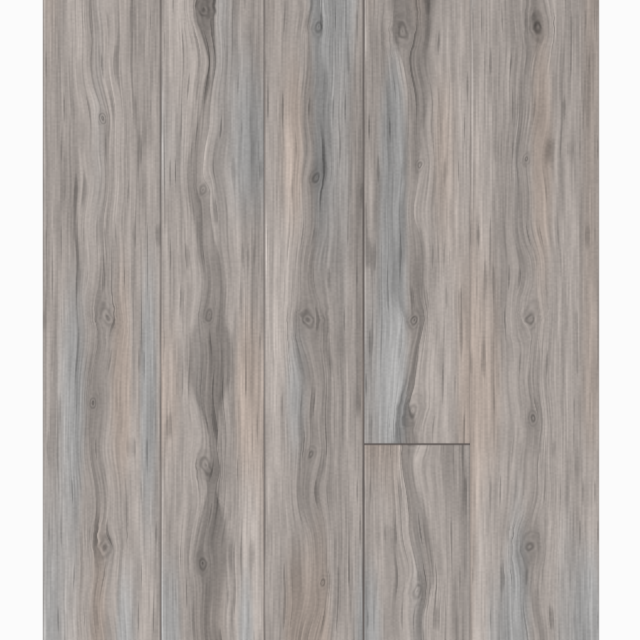
This texture is drawn by a WebGL 2 fragment shader. Its source:

```glsl
#version 300 es
precision highp float;
// Weathered grey wood planks with dark heart figure and knots, between white margins.
uniform vec2 u_resolution;
out vec4 fragColor;

#define BASE_TONE 0.618
#define WOOD_TINT vec3(1.044, 0.995, 0.962)
#define WARM_TINT vec3(1.085, 0.990, 0.925)
#define COOL_TINT vec3(1.005, 1.000, 0.995)
#define MARGIN_COLOR vec3(0.985)
#define SEAM_COLOR vec3(0.37, 0.345, 0.335)
#define SEAM_WIDTH 0.0030
#define JOINT_Y 0.306
#define JOINT_PLANK 3
#define KNOT_ROWS 4.6
#define HEART_DEPTH 0.125

// Plank boundaries, figure strength per plank, and seam darkness per boundary
const float EDGES[6] = float[6](0.067, 0.251, 0.413, 0.568, 0.735, 0.936);
const float FIGURE[5] = float[5](0.35, 1.0, 0.6, 1.0, 0.5);
const float SEAMS[6] = float[6](0.25, 0.6, 0.55, 0.85, 0.25, 0.25);

float hash(vec2 p) {
  p = fract(p * vec2(0.1031, 0.1130));
  p += dot(p, p.yx + 33.33);
  return fract((p.x + p.y) * p.x * 17.0 + p.y * 5.0);
}

float noise(vec2 p) {
  vec2 i = floor(p), f = fract(p);
  f = f * f * (3.0 - 2.0 * f);
  return mix(mix(hash(i), hash(i + vec2(1, 0)), f.x),
             mix(hash(i + vec2(0, 1)), hash(i + vec2(1, 1)), f.x), f.y);
}

// Sideways drift of the heart along a plank, from layered sines
float heartDrift(float y, float seed) {
  return 0.007 * sin(y * 8.0 + seed * 2.3) + 0.004 * sin(y * 21.0 + seed * 4.1)
       + 0.002 * sin(y * 53.0 + seed * 1.7);
}

// Wood tone; x is measured from the middle of the plank
float woodTone(vec2 p, float seed, float figure) {
  float bend = exp(-p.x * p.x * 700.0);
  float across = p.x - heartDrift(p.y, seed) * bend;
  across += 0.010 * (noise(vec2(p.x * 24.0 + seed * 9.0, p.y * 9.0)) - 0.5) * bend;
  float knots = 0.0;

  // One knot per cell along the heart, pushing the grain aside
  for (int i = -1; i <= 1; i++) {
    float row = floor(p.y * KNOT_ROWS) + float(i);
    vec2 id = vec2(row + 20.0, seed * 7.0 + 3.0);
    float y = (row + 0.2 + 0.6 * hash(id)) / KNOT_ROWS;
    float x = heartDrift(y, seed) + 0.022 * (hash(id + 31.0) - 0.5);
    float size = 0.45 + 0.75 * hash(id + 57.0);
    vec2 d = p - vec2(x, y);
    d.x += d.y * (hash(id + 73.0) - 0.5) * 0.6;
    vec2 q = d / (vec2(0.011, 0.019) * size);
    float r = length(q) + 0.5 * (noise(p * 110.0) - 0.5);
    across -= d.x * 0.75 * exp(-r * r * 0.3);
    float rings = 0.5 + 0.5 * sin(r * 8.0 + seed);
    knots += exp(-r * r * 0.9) * (0.25 + 0.75 * rings);
  }

  // Straight grain, from broad bands down to hairlines
  vec2 g = vec2(across + seed * 3.7 + 1.0, p.y + seed * 1.3);
  float tone = BASE_TONE + 0.022 * (hash(vec2(seed + 4.0, 8.0)) - 0.5);
  tone += 0.100 * (noise(g * vec2(17.0, 1.8)) - 0.5);
  tone += 0.080 * (noise(g * vec2(62.0, 3.0)) - 0.5);
  tone += 0.085 * (noise(g * vec2(180.0, 8.0)) - 0.5);
  tone += 0.075 * (noise(g * vec2(390.0, 22.0)) - 0.5);
  tone += 0.030 * (noise(p * vec2(260.0, 330.0) + 40.0) - 0.5);
  tone -= 0.090 * smoothstep(0.74, 0.97, noise(g * vec2(215.0, 15.0) + 9.0));

  // Ragged dark heart whose two sides swell independently
  float side = step(0.0, across);
  float swell = noise(vec2(p.y * 7.0 + 3.0, seed * 5.0 + side * 2.0 + 2.0));
  float ragged = noise(vec2(p.y * 30.0, seed * 3.0 + side * 2.0 + 7.0));
  float width = 0.002 + 0.034 * figure * swell * swell + 0.005 * ragged;
  float c = abs(across) / width;
  float patchy = 0.3 + 0.7 * noise(vec2(p.y * 5.0 + 11.0, seed * 6.0));
  float heart = 1.0 - smoothstep(0.75, 1.1, c);
  tone -= HEART_DEPTH * (0.25 + 0.75 * figure) * patchy * heart;
  tone -= 0.055 * exp(-pow((c - 1.0) * 4.5, 2.0)) * patchy;

  // Nested flame lines outside the heart, and a pale halo
  float flame = sin(abs(across) * 700.0 - width * 420.0 + 5.0 * noise(g * vec2(30.0, 6.0)));
  float fade = exp(-abs(across) * 42.0) * (1.0 - heart);
  tone += fade * (0.022 - 0.036 * smoothstep(0.1, 1.0, flame));
  return tone - 0.13 * min(knots, 1.0);
}

void main() {
  vec2 p = gl_FragCoord.xy / u_resolution;
  vec2 px = 1.0 / u_resolution;

  // Find the plank; the jointed one changes board below its joint
  int plank = 0;
  for (int i = 1; i < 5; i++) plank += int(step(EDGES[i], p.x));
  float left = EDGES[plank], right = EDGES[plank + 1];
  bool jointed = plank == JOINT_PLANK;
  float seed = float(plank) + (jointed && p.y < JOINT_Y ? 6.0 : 1.0);
  vec2 local = vec2(p.x - mix(left, right, 0.47), p.y);
  float tone = woodTone(local, seed, FIGURE[plank]);

  // Slow drift between warm brown and cool grey
  float hue = noise(vec2(p.x * 26.0 + seed * 5.0, p.y * 2.6));
  vec3 tint = mix(COOL_TINT, WOOD_TINT, smoothstep(0.1, 0.4, hue));
  vec3 color = tone * mix(tint, WARM_TINT, 0.7 * smoothstep(0.6, 0.95, hue));

  // Seams with a soft shade and a broken pale bevel
  for (int i = 0; i < 6; i++) {
    float d = p.x - EDGES[i];
    float line = 1.0 - smoothstep(0.0, SEAM_WIDTH * 0.5 + px.x, abs(d));
    float worn = 0.6 + 0.4 * noise(vec2(p.y * 12.0, float(i) * 4.0));
    color *= 1.0 - 0.07 * SEAMS[i] * exp(-abs(d) * 240.0);
    color = mix(color, SEAM_COLOR, line * SEAMS[i] * worn);
    float bevel = exp(-pow((d - SEAM_WIDTH) / 0.0015, 2.0));
    color += 0.10 * bevel * smoothstep(0.5, 0.8, noise(vec2(p.y * 5.0, float(i) * 3.0 + 1.0)));
  }
  float joint = 1.0 - smoothstep(0.0, SEAM_WIDTH * 0.5 + px.y, abs(p.y - JOINT_Y));
  if (jointed) color = mix(color, SEAM_COLOR, joint * 0.85);

  // White margins
  float inside = smoothstep(-px.x, px.x, min(p.x - EDGES[0], EDGES[5] - p.x));
  fragColor = vec4(mix(MARGIN_COLOR, color, inside), 1.0);
}
```
